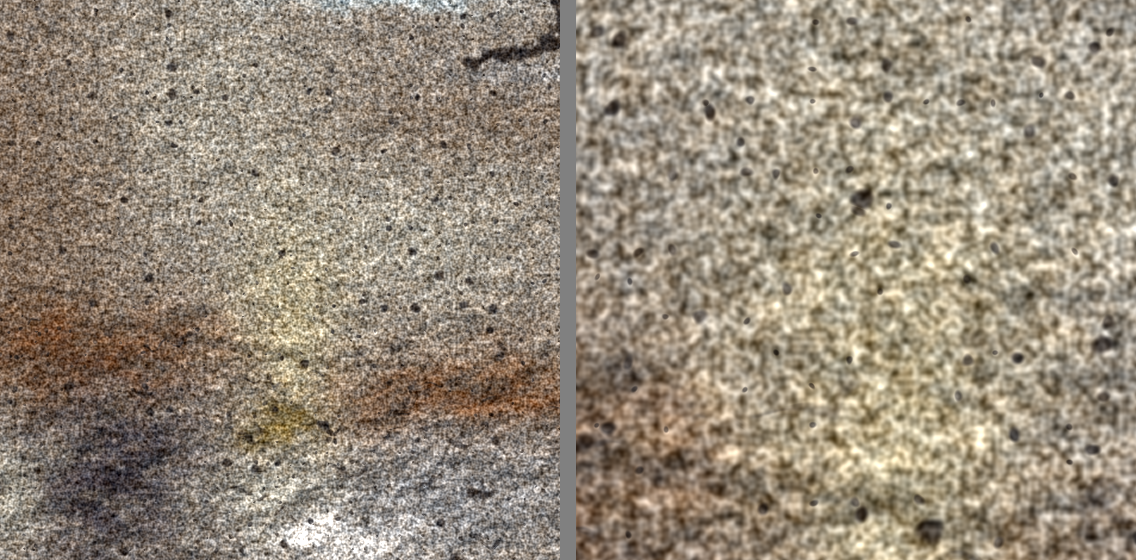
Left: the whole. Right: its middle third, enlarged.
Give the GLSL for this texture, as a Shadertoy shader.

```glsl
// Weathered sandstone face: grey-beige stone with rust bands, a charred foot and chalky patches.
// Soft stains are blended over warped coordinates, then lit relief, hollows,
// scattered pits and fine mineral grain from gradient noise are added.

const vec3 STONE = vec3(0.575, 0.530, 0.485);
const vec3 BROWN = vec3(0.470, 0.385, 0.315);
const vec3 RUST  = vec3(0.430, 0.275, 0.165);
const vec3 OCHRE = vec3(0.480, 0.400, 0.220);
const vec3 CHAR  = vec3(0.215, 0.190, 0.210);
const vec3 SLATE = vec3(0.560, 0.555, 0.560);
const vec3 PALE  = vec3(0.700, 0.680, 0.620);
const vec3 CREAM = vec3(0.740, 0.690, 0.550);
const vec3 CHALK = vec3(0.930, 0.910, 0.890);
const vec3 SKY   = vec3(0.740, 0.800, 0.820);
const vec3 HOLE  = vec3(0.130, 0.105, 0.100);

const float GRAIN_CONTRAST = 0.50;
const float RELIEF_CONTRAST = 0.85;
const float WARP = 0.075;
const vec2 LIGHT_STEP = vec2(-0.002, 0.005);

vec2 hash2(vec2 p) {
    vec3 q = fract(p.xyx * vec3(0.1031, 0.1030, 0.0973));
    q += dot(q, q.yzx + 33.33);
    return fract((q.xx + q.yz) * q.zy);
}

float cornerSlope(vec2 cell, vec2 offset) {
    float angle = 6.2832 * hash2(cell).x;
    return dot(vec2(cos(angle), sin(angle)), offset);
}

float gradientNoise(vec2 p) {
    p += 50.0;
    vec2 i = floor(p), f = fract(p);
    vec2 u = f * f * f * (f * (f * 6.0 - 15.0) + 10.0);
    vec2 e = vec2(1.0, 0.0);
    return mix(mix(cornerSlope(i, f), cornerSlope(i + e, f - e), u.x),
               mix(cornerSlope(i + e.yx, f - e.yx), cornerSlope(i + 1.0, f - 1.0), u.x), u.y);
}

float fbm(vec2 p) {
    float sum = 0.0, gain = 0.6;
    for (int k = 0; k < 4; k++) {
        sum += gain * gradientNoise(p);
        p = mat2(1.6, 1.2, -1.2, 1.6) * p + 7.3;
        gain *= 0.5;
    }
    return sum;
}

// Soft elliptical stain, 1 at its centre
float stain(vec2 p, vec2 centre, vec2 radius) {
    vec2 d = (p - centre) / radius;
    return exp(-dot(d, d));
}

float segmentDistance(vec2 p, vec2 a, vec2 b) {
    vec2 ab = b - a;
    return length(p - a - ab * clamp(dot(p - a, ab) / dot(ab, ab), 0.0, 1.0));
}

// Round pits: x is the dark hollow, y the lit lower lip
vec2 pits(vec2 p, float scale, float share) {
    vec2 q = p * scale, cell = floor(q);
    vec2 place = hash2(cell + scale), kind = hash2(cell + 3.7 * scale);
    vec2 d = fract(q) - mix(vec2(0.32), vec2(0.68), place);
    float radius = mix(0.09, 0.23, kind.y * kind.y);
    float present = step(kind.x, share);
    float hollow = 1.0 - smoothstep(radius * 0.45, radius * 1.2, length(d));
    float lip = 1.0 - smoothstep(radius * 0.5, radius * 1.3, length(d + vec2(0.0, radius * 0.8)));
    return present * vec2(hollow, lip * (1.0 - hollow));
}

float relief(vec2 p) {
    return fbm(p * vec2(13.0, 19.0));
}

void mainImage(out vec4 fragColor, in vec2 fragCoord) {
    vec2 p = fragCoord / iResolution.xy;
    vec2 w = p + WARP * vec2(fbm(p * 7.0), fbm(p * 7.0 + 19.0));
    w += 0.02 * vec2(gradientNoise(p * 38.0), gradientNoise(p * 38.0 + 9.0));
    float mottle = fbm(p * vec2(16.0, 24.0) + 4.0);

    // Broad stains of the upper face
    vec3 color = mix(STONE, BROWN, 0.85 * stain(w, vec2(0.02, 0.62), vec2(0.22, 0.38)));
    color = mix(color, BROWN, 0.5 * stain(w, vec2(0.85, 0.78), vec2(0.35, 0.07)));
    color = mix(color, PALE, 0.6 * stain(w, vec2(0.38, 0.80), vec2(0.20, 0.25)));
    color = mix(color, PALE, 0.7 * stain(w, vec2(0.70, 0.58), vec2(0.26, 0.15)));
    color = mix(color, SKY, 0.9 * stain(w, vec2(0.68, 1.01), vec2(0.24, 0.025)));
    color = mix(color, SLATE, 0.6 * stain(w, vec2(0.93, 0.88), vec2(0.12, 0.04)));

    // Rust bands, charred foot and pale ledges
    float rustLeft = stain(w, vec2(0.15, 0.37), vec2(0.30, 0.085));
    float rustRight = stain(w, vec2(0.87, 0.29), vec2(0.32, 0.085));
    float rust = max(rustLeft, rustRight);
    color = mix(color, RUST, rust * clamp(0.85 + mottle, 0.0, 1.0));
    float charred = stain(w, vec2(0.20, 0.14), vec2(0.21, 0.17));
    color = mix(color, CHAR, charred * clamp(0.85 + 1.6 * mottle, 0.0, 1.0));
    color = mix(color, SLATE, 0.85 * stain(w, vec2(0.78, 0.10), vec2(0.32, 0.12)));
    color = mix(color, PALE, 0.75 * stain(w, vec2(0.01, 0.12), vec2(0.08, 0.12)));
    color = mix(color, CREAM, 0.85 * stain(w, vec2(0.52, 0.40), vec2(0.09, 0.20)));
    color = mix(color, PALE, 0.8 * stain(w, vec2(0.48, 0.11), vec2(0.13, 0.09)));
    color = mix(color, OCHRE, 0.9 * stain(w, vec2(0.50, 0.24), vec2(0.065, 0.025)));
    color = mix(color, CHALK, 0.95 * stain(w, vec2(0.62, 0.025), vec2(0.13, 0.035)));

    // Lit relief, rougher toward the foot
    float rough = clamp(1.0 - smoothstep(0.20, 0.55, w.y) + rust, 0.0, 1.0);
    float slope = relief(p) - relief(p + LIGHT_STEP);
    color *= 1.0 + RELIEF_CONTRAST * mix(0.8, 2.2, rough) * slope + 0.3 * mottle;

    // Flat hollows and the crevice near the upper right corner
    float hollows = smoothstep(0.16, 0.42, fbm(w * vec2(13.0, 27.0) + 31.0));
    color = mix(color, HOLE, 0.75 * rough * hollows);
    float crack = min(segmentDistance(w, vec2(0.84, 0.905), vec2(0.97, 0.945)),
                      segmentDistance(w, vec2(0.98, 0.945), vec2(0.985, 1.02)));
    color = mix(color, HOLE, 0.85 * (1.0 - smoothstep(0.002, 0.016, crack)));

    // Scattered pits in two sizes
    vec2 wobble = p + 0.004 * vec2(gradientNoise(p * 70.0), gradientNoise(p * 70.0 + 5.0));
    vec2 pit = max(pits(wobble, 21.0, 0.24), 0.8 * pits(wobble + 0.013, 46.0, 0.27));
    color = mix(color, HOLE, 0.72 * pit.x) + 0.07 * pit.y;

    // Mineral grain with a faint warm and cool drift
    float grain = 0.45 * gradientNoise(p * vec2(62.0, 75.0)) + 0.75 * gradientNoise(p * 135.0 + 3.0)
                + 0.65 * gradientNoise(p * 235.0 + 8.0);
    float tint = gradientNoise(p * 48.0 + 12.0) + 0.7 * gradientNoise(p * 150.0 + 21.0);
    float brightness = dot(color, vec3(0.30, 0.59, 0.11));
    color += GRAIN_CONTRAST * grain * (0.35 + 1.1 * brightness);
    color += vec3(0.035, 0.0, -0.04) * tint;
    fragColor = vec4(clamp(color, 0.0, 1.0), 1.0);
}
```
